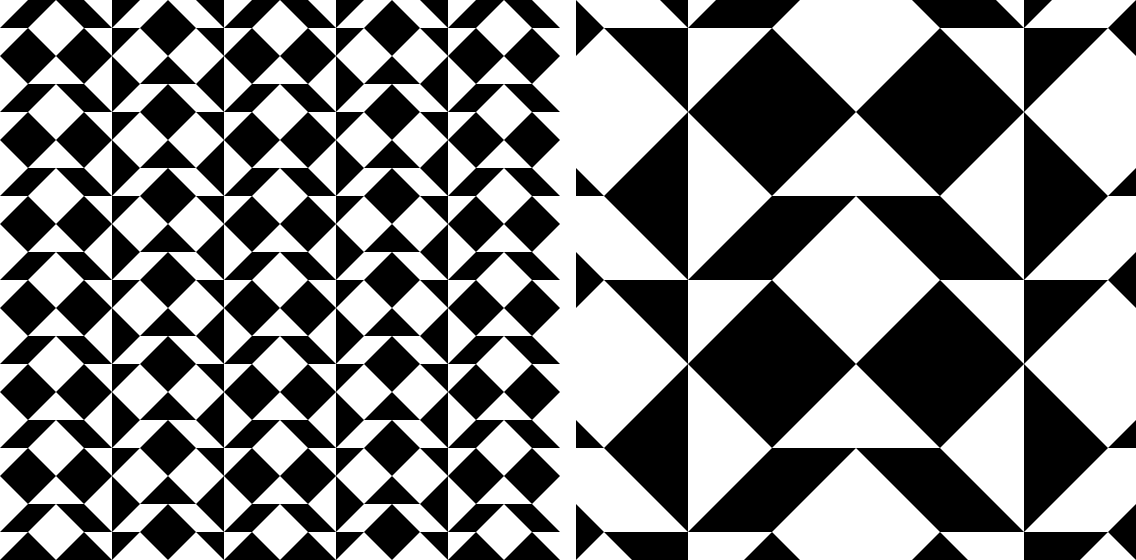
Left, the full canvas; right, a detail of the centre.
Give the GLSL for this pattern, as a WebGL 2 fragment shader.

```glsl
#version 300 es
precision highp float;
// Black and white columns of diamonds and slanted bars, five across.
// Each column is mirrored about its axis and repeats every three grid units;
// shapes are signed distances, and every second column swaps its colours.

uniform vec2 u_resolution;
out vec4 fragColor;

// Square of half-diagonal 1 standing on its corner.
float diamond(vec2 p) {
    return (abs(p.x) + abs(p.y) - 1.0) * 0.70711;
}

// Parallelogram one unit wide and high, leaning at 45 degrees.
float slantedBar(vec2 p) {
    return max(abs(p.y) - 0.5, (abs(p.x + p.y) - 0.5) * 0.70711);
}

// Antialiased inside of a distance, one pixel wide.
float coverage(float dist, float pixel) {
    return clamp(0.5 - dist / pixel, 0.0, 1.0);
}

void main() {
    // Grid of 20 units per canvas side, y running down from the top edge.
    vec2 grid = 20.0 * gl_FragCoord.xy / u_resolution;
    grid.y = 20.0 - grid.y;
    float pixel = 20.0 / min(u_resolution.x, u_resolution.y);

    // Fold each four-unit column onto its left half.
    float x = 2.0 - abs(mod(grid.x, 4.0) - 2.0);

    // Each shape wraps vertically around its own centre, so no edge meets a seam.
    float diamondY = mod(grid.y - 0.5, 3.0) - 1.5;
    float barY = mod(grid.y + 1.0, 3.0) - 1.5;
    float shape = min(diamond(vec2(x - 1.0, diamondY)),
                      slantedBar(vec2(x - 1.0, barY)));
    float ink = coverage(shape, pixel);

    // Swap the colours in every second column.
    float swapped = coverage(abs(mod(grid.x - 2.0, 8.0) - 4.0) - 2.0, pixel);
    ink = mix(ink, 1.0 - ink, swapped);

    fragColor = vec4(vec3(1.0 - ink), 1.0);
}
```
